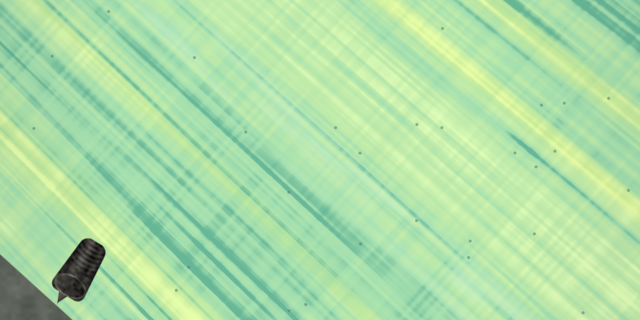
A Shadertoy shader for this texture:

```glsl
// Slanted teal and yellow brushed streaks with a grey corner and a small ribbed metal peg.

float hash(vec2 p) {
    vec3 q = fract(vec3(p.xyx) * 0.1031);
    q += dot(q, q.yzx + 33.33);
    return fract((q.x + q.y) * q.z);
}

float noise(vec2 p) {
    vec2 i = floor(p), f = fract(p);
    f = f * f * (3.0 - 2.0 * f);
    return mix(mix(hash(i), hash(i + vec2(1, 0)), f.x),
               mix(hash(i + vec2(0, 1)), hash(i + vec2(1, 1)), f.x), f.y);
}

// Noise centred on zero, shifted so that cells stay positive
float grain(float x, float y) {
    return noise(vec2(x, y) + 300.0) - 0.5;
}

float band(float x, float center, float width) {
    float d = (x - center) / width;
    return exp(-d * d);
}

// Teal to green to pale yellow
vec3 ramp(float t) {
    vec3 c = mix(vec3(0.40, 0.71, 0.59), vec3(0.64, 0.87, 0.68), smoothstep(0.0, 0.38, t));
    c = mix(c, vec3(0.74, 0.91, 0.66), smoothstep(0.35, 0.65, t));
    return mix(c, vec3(0.87, 0.985, 0.71), smoothstep(0.6, 0.98, t));
}

vec3 streaks(float along, float across) {
    float v = across / (1.0 + 0.08 * along);   // streaks fan out slightly

    // Broad bands
    float yellow = band(v, 0.515, 0.028) + 0.8 * band(v, 0.72, 0.035)
                 + 0.6 * band(v, -0.25, 0.025) + 0.7 * band(v, -0.63, 0.07);
    float t = 0.54 + 0.27 * yellow + 0.24 * band(v, 0.23, 0.18);
    t -= 0.20 * band(v, -0.42, 0.13) + 0.15 * band(v, -0.13, 0.07);
    t -= 0.13 * band(v, 0.62, 0.05) + 0.22 * band(v, 0.92, 0.14);

    // Long brushed lines, from coarse to fine
    t += 0.30 * grain(v * 20.0, along * 0.7);
    t += 0.34 * grain(v * 58.0, along * 1.4);
    t += 0.24 * grain(v * 105.0, along * 3.0);
    t -= 0.30 * smoothstep(0.2, 0.42, grain(v * 44.0 + 71.0, along * 0.8));
    t -= 0.50 * band(v, 0.445, 0.007) * (0.7 + grain(along * 9.0, 5.0));

    // Faint cross hatching and cloudy patches
    t += 0.17 * grain(along * 75.0, across * 3.5);
    t += 0.13 * grain(along * 17.0, across * 1.6);
    t += 0.14 * grain(along * 4.0, across * 5.0);

    vec3 col = ramp(t);
    col += vec3(0.03, 0.0, -0.07) * yellow;
    float mint = band(v, 0.01, 0.07) * smoothstep(-0.2, 0.3, grain(along * 5.0, v * 40.0));
    return mix(col, vec3(0.77, 0.93, 0.79), 0.6 * mint);
}

// Sparse dark specks
float specks(vec2 p, float px) {
    vec2 cell = floor(p * 14.0);
    vec2 spot = 0.2 + 0.6 * vec2(hash(cell + 7.0), hash(cell + 19.0));
    float d = length(fract(p * 14.0) - spot) / 14.0;
    return step(0.93, hash(cell + 41.0)) * (1.0 - smoothstep(0.002, 0.004 + px, d));
}

// Peg in local units: x across, y along its axis; returns colour and coverage
vec4 peg(vec2 q, float px) {
    float halfWidth = 0.050 - 0.09 * q.y;
    vec2 box = abs(q) - vec2(halfWidth, 0.096) + 0.026;
    float d = length(max(box, 0.0)) + min(max(box.x, box.y), 0.0) - 0.026;
    float spike = max(abs(q.x + 0.006) - 0.45 * (q.y + 0.13), q.y + 0.06);
    d = min(d, spike);

    // Ribs bend around the barrel
    float x = q.x / halfWidth;
    float bend = q.y + 0.02 * sqrt(max(1.0 - x * x, 0.0));
    float rib = 0.5 + 0.5 * cos(bend * 420.0);
    float shade = 0.10 + 0.20 * band(x, -0.25, 0.4) + 0.10 * band(x, 0.65, 0.2);
    shade += 0.13 * (rib - 0.4) * smoothstep(-0.03, 0.02, q.y) * band(x, 0.0, 0.8);

    // Lower end face with a bright rim
    float face = length((q - vec2(0.0, -0.064)) / vec2(0.052, 0.031));
    shade = mix(shade, 0.17 - 1.2 * q.x, 1.0 - smoothstep(0.9, 1.0, face));
    shade += 0.14 * band(face, 1.0, 0.09);
    shade += 0.16 * grain(q.x * 110.0, q.y * 110.0);
    vec3 col = max(shade, 0.05) * vec3(1.03, 1.0, 0.93);
    return vec4(col, 1.0 - smoothstep(-px, px, d));
}

void mainImage(out vec4 fragColor, in vec2 fragCoord) {
    vec2 p = fragCoord / iResolution.y;
    float px = 1.0 / iResolution.y;
    vec2 c = p - vec2(1.0, 0.5);
    float along = dot(c, vec2(0.74, -0.67));
    float across = dot(c, vec2(0.67, 0.74));

    vec3 col = streaks(along, across);
    col *= 1.01 - 0.05 * smoothstep(0.5, 1.2, length(c * vec2(1.0, 0.7)));
    col = mix(col, vec3(0.35, 0.50, 0.42), 0.6 * specks(p, px));

    // Grey corner beyond the sheet edge
    float mottle = grain(p.x * 22.0, p.y * 22.0) + 0.5 * grain(p.x * 70.0, p.y * 70.0);
    vec3 grey = vec3(0.37, 0.39, 0.36) + 0.10 * mottle;
    col = mix(grey, col, smoothstep(-px, px, across + 0.888));

    // Metal peg
    vec2 q = p - vec2(0.2526, 0.161);
    vec4 metal = peg(vec2(dot(q, vec2(0.85, -0.52)), dot(q, vec2(0.52, 0.85))), px);
    col = mix(col, metal.rgb, metal.a);

    fragColor = vec4(clamp(col, 0.0, 1.0), 1.0);
}
```
